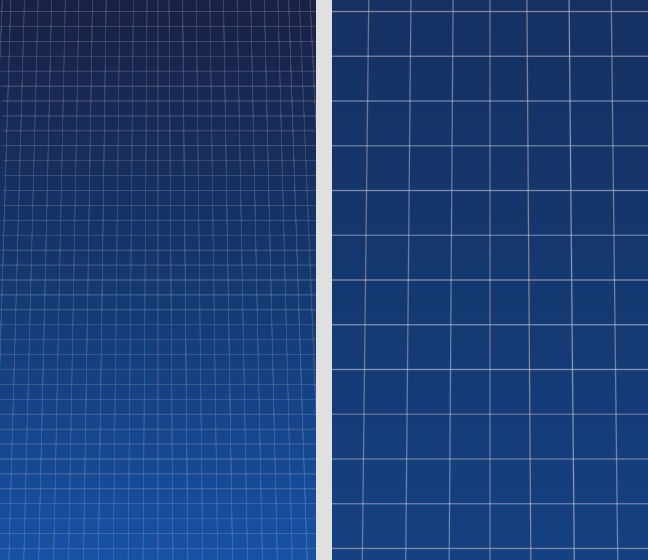
Left, the full canvas; right, a detail of the centre.
Reproduce this pattern procedurally as a Shadertoy shader.

```glsl
// Fine pale grid, tapering toward the top, over a vertical blue gradient.

const float CELL = 0.0472;        // cell size, in canvas widths
const float CELL_TOP = 0.0431;    // column pitch at the top edge
const float CENTER_PINCH = 0.0083;
const float LINE_WIDTH = 0.0012;
const int COLUMNS_PER_SIDE = 12;

float hash(float n) {
    return fract(sin(n * 127.1 + 3.7) * 4375.85);
}

vec3 background(float height) {
    vec3 low = vec3(0.09, 0.32, 0.65);
    vec3 middle = vec3(0.08, 0.22, 0.44);
    vec3 high = vec3(0.10, 0.13, 0.27);
    return height < 0.5 ? mix(low, middle, height * 2.0)
                        : mix(middle, high, height * 2.0 - 1.0);
}

// Share of a pixel footprint covered by a line at the given distance
float coverage(float distance, float width, float footprint) {
    float r = 0.5 * footprint;
    float h = 0.5 * width;
    return max(min(distance + r, h) - max(distance - r, -h), 0.0) / footprint;
}

// Distance of column k from the centre; outer columns crowd at the top
float columnOffset(float k, float side, float height) {
    float pitch = mix(CELL, CELL_TOP, height);
    float crowding = side > 0.0 ? 0.0093 * max(k - 9.0, 0.0)
                                : 0.0162 * max(k - 11.0, 0.0);
    return max(k * pitch - height * (CENTER_PINCH + crowding), 0.0);
}

// Tint in rgb, strength in a; both vary from line to line
vec4 lineInk(float id) {
    vec3 warm = vec3(0.80, 0.71, 0.70);
    vec3 cool = vec3(0.66, 0.75, 0.88);
    return vec4(mix(warm, cool, hash(id)), mix(0.55, 0.78, hash(id + 51.0)));
}

vec3 drawLine(vec3 color, vec4 ink, float amount) {
    return mix(color, ink.rgb, ink.a * amount);
}

void mainImage(out vec4 fragColor, in vec2 fragCoord) {
    float height = fragCoord.y / iResolution.y;
    vec2 p = (fragCoord - 0.5 * iResolution.xy) / iResolution.x;
    float footprint = 1.2 / iResolution.x;
    vec3 color = background(height);

    // Evenly spaced rows, worn away at the upper left edge
    float row = round(p.y / CELL);
    float wear = 0.008 * smoothstep(0.52, 0.62, height) * smoothstep(0.92, 0.78, height);
    float kept = smoothstep(wear - footprint, wear + footprint, p.x + 0.5);
    float rowCover = coverage(abs(p.y - row * CELL), LINE_WIDTH, footprint);
    color = drawLine(color, lineInk(row), rowCover * kept);

    // Columns fanning out from the centre line
    float side = p.x < 0.0 ? -1.0 : 1.0;
    for (int i = 0; i <= COLUMNS_PER_SIDE; i++) {
        float k = float(i);
        float gap = abs(abs(p.x) - columnOffset(k, side, height));
        float cover = coverage(gap, LINE_WIDTH, footprint);
        color = drawLine(color, lineInk(100.0 + side * k), cover);
    }

    fragColor = vec4(color, 1.0);
}
```
